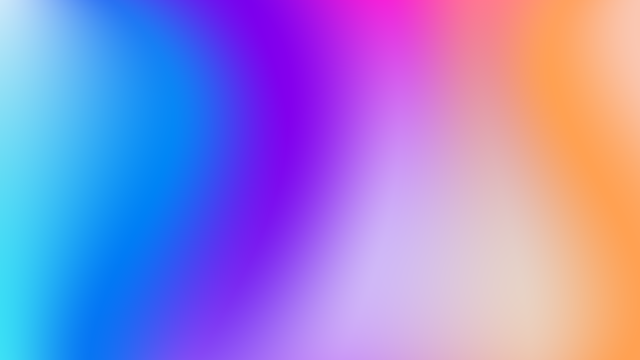
A WebGL 1 fragment shader for this background:

```glsl
precision highp float;
// Soft flowing colour bands: cyan, azure, violet, lilac, sand, orange and peach.

uniform vec2 u_resolution;

// Cubic weights for values given at heights 0, 1/3, 2/3 and 1
vec4 heightWeights(float y) {
  float a = 3.0 * y - 1.0;
  float b = 2.0 - 3.0 * y;
  float c = 1.0 - y;
  return 0.5 * vec4(-a * b * c, 9.0 * y * b * c, 9.0 * y * a * c, -y * a * b);
}

// Colour that varies from the bottom to the top of a band
vec3 bandColor(vec4 w, vec3 bottom, vec3 low, vec3 high, vec3 top) {
  return bottom * w.x + low * w.y + high * w.z + top * w.w;
}

// Ramp between two band centres, with softened ends
float blend(float from, float to, float x) {
  float t = clamp((x - from) / (to - from), 0.0, 1.0);
  return mix(t, t * t * (3.0 - 2.0 * t), 0.6);
}

void main() {
  vec2 uv = gl_FragCoord.xy / u_resolution;
  vec4 w = heightWeights(uv.y);

  // Curved centre lines of the bands
  float azureX = dot(w, vec4(0.14, 0.205, 0.27, 0.175));
  float violetX = dot(w, vec4(0.31, 0.405, 0.45, 0.385));
  float lilacX = dot(w, vec4(0.53, 0.60, 0.625, 0.60));
  float sandX = dot(w, vec4(0.83, 0.80, 0.76, 0.75));
  float orangeX = dot(w, vec4(0.98, 0.985, 0.885, 0.885));
  float peachX = dot(w, vec4(1.40, 1.25, 1.06, 1.0));

  // Colours along each band
  vec3 cyan = bandColor(w, vec3(0.24, 0.88, 0.96), vec3(0.28, 0.86, 0.96),
                        vec3(0.50, 0.87, 0.96), vec3(0.80, 0.91, 0.98));
  vec3 azure = bandColor(w, vec3(0.03, 0.46, 0.95), vec3(0.0, 0.49, 0.96),
                         vec3(0.02, 0.53, 0.96), vec3(0.16, 0.44, 0.95));
  vec3 violet = bandColor(w, vec3(0.53, 0.29, 0.96), vec3(0.48, 0.10, 0.94),
                          vec3(0.51, 0.0, 0.93), vec3(0.48, 0.0, 0.93));
  vec3 lilac = bandColor(w, vec3(0.79, 0.59, 0.97), vec3(0.81, 0.71, 0.97),
                         vec3(0.81, 0.48, 0.95), vec3(0.96, 0.13, 0.85));
  vec3 sand = bandColor(w, vec3(0.93, 0.77, 0.68), vec3(0.89, 0.80, 0.78),
                        vec3(0.89, 0.63, 0.67), vec3(1.0, 0.47, 0.57));
  vec3 orange = vec3(1.0, 0.63, 0.32 + 0.05 * smoothstep(0.75, 1.0, uv.y));
  vec3 peach = vec3(0.98, 0.78, 0.70);

  // Blend the bands from left to right
  vec3 color = mix(cyan, azure, blend(0.0, azureX, uv.x));
  color = mix(color, violet, blend(azureX, violetX, uv.x));
  color = mix(color, lilac, blend(violetX, lilacX, uv.x));
  color = mix(color, sand, blend(lilacX, sandX, uv.x));
  color = mix(color, orange, blend(sandX, orangeX, uv.x));
  color = mix(color, peach, blend(orangeX, peachX, uv.x));

  gl_FragColor = vec4(clamp(color, 0.0, 1.0), 1.0);
}
```
